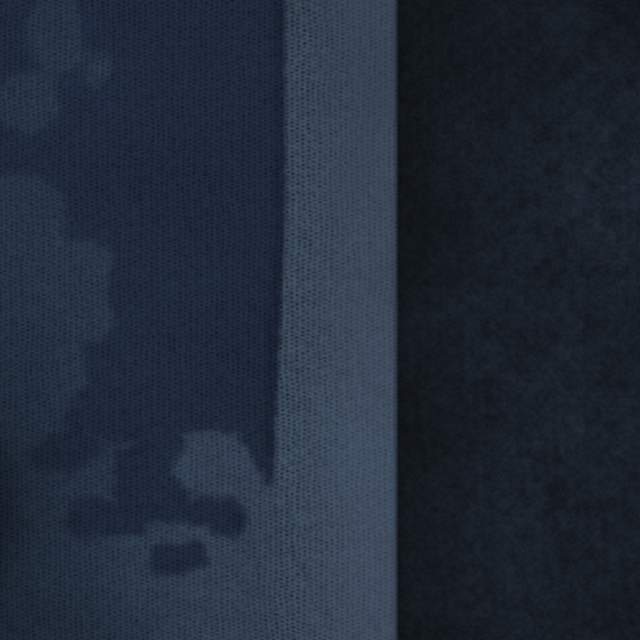
Give the GLSL for this texture, as a WebGL 1 fragment shader.

```glsl
precision highp float;
// Knitted navy cloth with pale camouflage patches, a lit vertical fold and
// a dark mottled wall behind it. Patches are rounded boxes and ellipses with
// noise-warped outlines; stitches are staggered cells, the wall is fbm.
uniform vec2 u_resolution;

float hash(vec2 p) {
  return fract(sin(dot(p, vec2(127.1, 311.7))) * 43758.545);
}

float noise(vec2 p) {
  vec2 i = floor(p), f = fract(p);
  f = f * f * (3.0 - 2.0 * f);
  return mix(mix(hash(i), hash(i + vec2(1.0, 0.0)), f.x),
             mix(hash(i + vec2(0.0, 1.0)), hash(i + 1.0), f.x), f.y);
}

float fbm(vec2 p) {
  float sum = 0.0, amp = 0.5;
  for (int i = 0; i < 5; i++) {
    sum += amp * noise(p);
    p = p * 2.03 + 7.1;
    amp *= 0.5;
  }
  return sum;
}

// Rounded box given by its lower left and upper right corners.
float box(vec2 p, vec2 lo, vec2 hi, float r) {
  vec2 q = abs(p - 0.5 * (lo + hi)) - 0.5 * (hi - lo) + r;
  return length(max(q, 0.0)) + min(max(q.x, q.y), 0.0) - r;
}

float ellipse(vec2 p, vec2 c, vec2 r) {
  return (length((p - c) / r) - 1.0) * min(r.x, r.y);
}

float smin(float a, float b, float k) {
  float h = max(k - abs(a - b), 0.0) / k;
  return min(a, b) - 0.25 * h * h * k;
}

float bell(float x, float width) {
  return exp(-x * x / (width * width));
}

// Signed distance to the pale patches; negative inside.
float paleField(vec2 p) {
  vec2 q = p + 0.02 * (vec2(noise(p * 22.0), noise(p * 22.0 + 31.0)) - 0.5);
  q += 0.008 * (vec2(noise(p * 65.0), noise(p * 65.0 + 17.0)) - 0.5);
  // Upper blobs
  float d = ellipse(q, vec2(0.045, 0.84), vec2(0.05, 0.046));
  d = smin(d, ellipse(q, vec2(0.088, 0.95), vec2(0.046, 0.06)), 0.04);
  d = smin(d, ellipse(q, vec2(0.148, 0.89), vec2(0.02, 0.028)), 0.02);
  d = max(d, -ellipse(q, vec2(0.02, 0.905), vec2(0.045, 0.018)));
  // Large left patch
  d = min(d, box(q, vec2(-0.1, 0.28), vec2(0.1, 0.72), 0.035));
  d = smin(d, box(q, vec2(-0.1, 0.46), vec2(0.174, 0.63), 0.03), 0.02);
  d = smin(d, ellipse(q, vec2(0.09, 0.42), vec2(0.045, 0.06)), 0.02);
  // Pale hem with dark islands
  d = min(d, q.y - 0.315);
  float dark = box(q, vec2(0.17, 0.2), vec2(0.28, 0.305), 0.012);
  dark = smin(dark, box(q, vec2(0.21, 0.22), vec2(0.29, 0.36), 0.012), 0.02);
  dark = smin(dark, box(q, vec2(0.105, 0.165), vec2(0.385, 0.222), 0.02), 0.012);
  dark = min(dark, ellipse(q, vec2(0.1, 0.293), vec2(0.055, 0.034)));
  dark = min(dark, box(q, vec2(0.38, 0.27), vec2(0.44, 0.4), 0.01));
  dark = min(dark, box(p, vec2(0.412, 0.242), vec2(0.45, 0.4), 0.006));
  dark = max(dark, -ellipse(q, vec2(0.342, 0.268), vec2(0.064, 0.05)));
  dark = max(dark, -box(q, vec2(0.225, 0.15), vec2(0.33, 0.182), 0.01));
  dark = min(dark, box(q, vec2(0.23, 0.108), vec2(0.322, 0.15), 0.018));
  return max(d, -dark);
}

// Staggered stitch relief with uneven yarn, centred near zero.
float stitches(vec2 p) {
  vec2 g = p * vec2(118.0, 150.0);
  g.x += 0.7 * noise(p * 14.0) + 0.3 * noise(p * 45.0);
  g.y += 0.5 * mod(floor(g.x), 2.0) + 0.8 * noise(p * 30.0);
  vec2 c = fract(g) - 0.5;
  float hole = exp(-13.0 * dot(c, c)) * (0.6 + 0.8 * hash(floor(g)));
  return 0.33 - 1.5 * hole + 1.1 * (noise(p * 250.0) - 0.5);
}

vec3 cloth(vec2 p) {
  float broad = fbm(p * 7.0) - 0.5;
  vec3 navy = mix(vec3(0.113, 0.153, 0.218), vec3(0.12, 0.16, 0.234), p.y);
  vec3 pale = mix(vec3(0.152, 0.205, 0.272), vec3(0.215, 0.268, 0.338),
                  smoothstep(0.05, 0.42, p.x) * (1.0 - 0.3 * p.y));
  float patchMask = 1.0 - smoothstep(-0.009, 0.009, paleField(p));
  vec3 col = mix(navy, pale, (0.82 + 0.3 * broad) * patchMask);
  // Lit fold, its edge leaning left towards the hem
  float edge = 0.428 + 0.018 * smoothstep(0.22, 0.7, p.y);
  edge += 0.003 * (noise(vec2(p.y * 130.0, 3.0)) - 0.5);
  vec3 fold = mix(vec3(0.22, 0.275, 0.342), vec3(0.243, 0.293, 0.364),
                  smoothstep(0.44, 0.58, p.x));
  fold *= 1.0 - 0.07 * smoothstep(0.6, 1.0, p.y);
  float blend = mix(0.05, 0.006, smoothstep(0.2, 0.27, p.y));
  col = mix(col, fold, smoothstep(edge - blend, edge + blend, p.x));
  col *= 1.0 - 0.12 * bell(p.x - edge + 0.01, 0.01) * smoothstep(0.22, 0.3, p.y);
  // Stitches, broad tone and shading
  float relief = mix(0.19, 0.11, smoothstep(0.47, 0.58, p.x));
  relief += 0.06 * bell(p.x - edge - 0.02, 0.025);
  col *= 1.0 + relief * stitches(p) + 0.16 * broad;
  float hollow = bell(p.y - 0.2, 0.15) * exp(-max(p.x, 0.0) / 0.06);
  col *= 1.0 - 0.4 * hollow;
  col *= 1.0 - 0.14 * smoothstep(0.12, 0.0, p.y) * smoothstep(0.4, 0.0, p.x);
  return col * (1.0 - 0.3 * smoothstep(0.611, 0.622, p.x));
}

vec3 wall(vec2 p) {
  float cloud = fbm(p * 6.0 + 4.0);
  float light = 0.42 * smoothstep(0.63, 0.8, p.x) + 0.9 * (cloud - 0.4);
  vec2 fromGlow = (p - vec2(0.86, 0.7)) * 5.5;
  light += 0.35 * exp(-dot(fromGlow, fromGlow)) - 0.2 * smoothstep(0.8, 1.0, p.y);
  vec3 col = mix(vec3(0.072, 0.09, 0.11), vec3(0.118, 0.146, 0.19), clamp(light, 0.0, 1.0));
  // Plaster grain, with scuffs gathered in the brighter zones
  float scuff = smoothstep(0.5, 0.7, fbm(p * 38.0)) * smoothstep(0.2, 0.8, light);
  col *= 1.0 + 0.42 * (fbm(p * 75.0) - 0.5) + 0.26 * (noise(p * 250.0) - 0.5) - 0.14 * scuff;
  return col * (1.0 - 0.2 * exp(-(p.x - 0.621) / 0.012));
}

void main() {
  vec2 p = gl_FragCoord.xy / u_resolution;
  float behind = smoothstep(0.618, 0.624, p.x);
  vec3 col = mix(cloth(p), wall(max(p, vec2(0.621, 0.0))), behind);
  gl_FragColor = vec4(col, 1.0);
}
```
